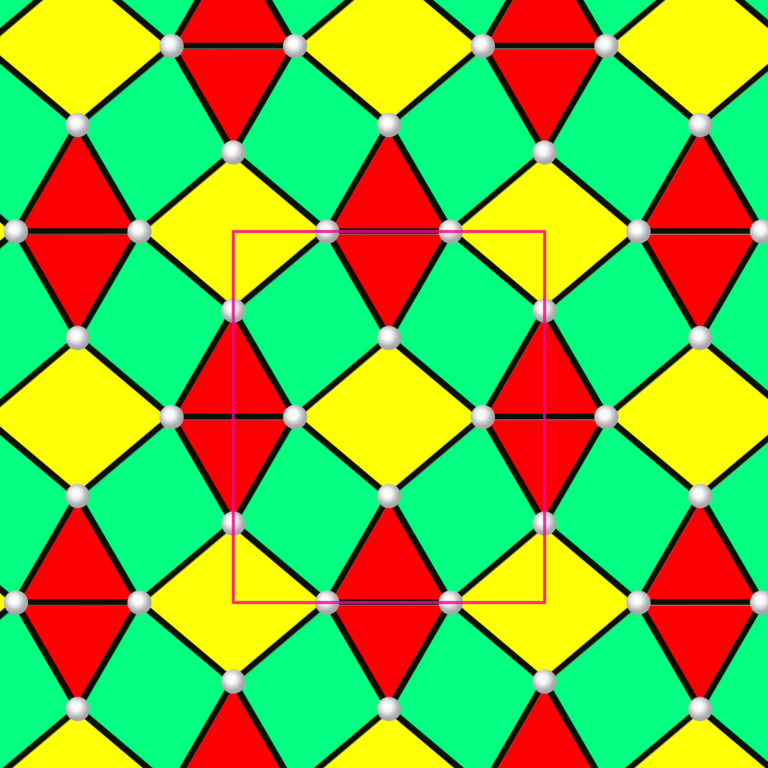
Write a WebGL 2 fragment shader that draws this pattern.

```glsl
#version 300 es
precision highp float;

uniform vec2 u_resolution;
out vec4 fragColor;

// Geometry, in canvas units
const vec2 CELL = vec2(0.4053, 0.4831);
const vec2 HALF_CELL = 0.5 * CELL;
const vec2 CENTRE = vec2(0.5065, 0.4570);
const vec2 YELLOW_HALF = vec2(0.1222, 0.1029);
const vec2 RED_HALF = HALF_CELL - YELLOW_HALF;
const float ROD_RADIUS = 0.0042;
const float BALL_RADIUS = 0.0158;
const float FRAME_RADIUS = 0.0020;
const float FRAME_OPACITY = 0.85;

// Colours
const vec3 GREEN = vec3(0.01, 1.00, 0.51);
const vec3 YELLOW = vec3(1.00, 1.00, 0.02);
const vec3 RED = vec3(0.99, 0.00, 0.01);
const vec3 ROD_DARK = vec3(0.04, 0.06, 0.03);
const vec3 ROD_RIM = vec3(0.66, 0.70, 0.60);
const vec3 BALL_LIGHT = vec3(0.99);
const vec3 BALL_SHADE = vec3(0.66, 0.66, 0.67);
const vec3 MAGENTA = vec3(0.94, 0.03, 0.55);

// Light directions
const vec2 ROD_LIGHT = vec2(0.29, -0.96);
const vec2 BALL_LIGHT_DIR = vec2(-0.6, 0.8);

vec2 segmentOffset(vec2 p, vec2 a, vec2 b) {
  vec2 along = b - a;
  float t = clamp(dot(p - a, along) / dot(along, along), 0.0, 1.0);
  return p - a - along * t;
}

vec2 nearer(vec2 a, vec2 b) {
  return dot(a, a) < dot(b, b) ? a : b;
}

bool insideRhombus(vec2 p, vec2 halfSize) {
  return dot(abs(p) / halfSize, vec2(1.0)) < 1.0;
}

// Offset from the closest rod owned by the rhombi on the lower side
vec2 rodOffset(vec2 q) {
  vec2 side = vec2(YELLOW_HALF.x, 0.0);
  vec2 yellowEdge = segmentOffset(q, side, vec2(0.0, YELLOW_HALF.y));
  vec2 redEdge = segmentOffset(q, side, vec2(HALF_CELL.x, RED_HALF.y));
  vec2 redDiagonal = segmentOffset(q, side, vec2(HALF_CELL.x, 0.0));
  return nearer(yellowEdge, nearer(redEdge, redDiagonal));
}

// Offset from the closest tip of the yellow rhombus at the origin
vec2 ballOffset(vec2 q) {
  return nearer(q - vec2(YELLOW_HALF.x, 0.0), q - vec2(0.0, YELLOW_HALF.y));
}

float coverage(float d, float aa) {
  return 1.0 - smoothstep(-aa, aa, d);
}

void main() {
  float size = min(u_resolution.x, u_resolution.y);
  vec2 uv = gl_FragCoord.xy / size;
  float aa = 0.9 / size;

  // Fold the plane into one quarter of the cell
  vec2 p = uv - CENTRE;
  vec2 local = p - CELL * round(p / CELL);
  vec2 q = abs(local);
  vec2 opposite = HALF_CELL - q;
  vec2 mirror = vec2(local.x < 0.0 ? -1.0 : 1.0, local.y < 0.0 ? -1.0 : 1.0);

  // Flat tiles
  vec3 colour = GREEN;
  if (insideRhombus(q, YELLOW_HALF) || insideRhombus(opposite, YELLOW_HALF)) {
    colour = YELLOW;
  } else if (insideRhombus(vec2(opposite.x, q.y), RED_HALF) ||
             insideRhombus(vec2(q.x, opposite.y), RED_HALF)) {
    colour = RED;
  }

  // Dark rods with a thin pale rim, a little stronger to the right
  vec2 rod = nearer(rodOffset(q), -rodOffset(opposite)) * mirror;
  float rim = smoothstep(0.40, 0.95, dot(rod, ROD_LIGHT) / ROD_RADIUS);
  rim *= mix(0.45, 0.9, clamp(uv.x, 0.0, 1.0));
  colour = mix(colour, mix(ROD_DARK, ROD_RIM, rim),
               coverage(length(rod) - ROD_RADIUS, aa));

  // Shaded balls at the joints
  vec2 ball = nearer(ballOffset(q), -ballOffset(opposite)) * mirror;
  float shade = smoothstep(0.2, 1.1, length(ball / BALL_RADIUS - 0.25 * BALL_LIGHT_DIR));
  colour = mix(colour, mix(BALL_LIGHT, BALL_SHADE, shade),
               coverage(length(ball) - BALL_RADIUS, aa));

  // Frame around the central cell
  vec2 frame = abs(p) - HALF_CELL;
  float frameDistance = length(max(frame, 0.0)) + min(max(frame.x, frame.y), 0.0);
  colour = mix(colour, MAGENTA,
               FRAME_OPACITY * coverage(abs(frameDistance) - FRAME_RADIUS, aa));

  fragColor = vec4(colour, 1.0);
}
```
